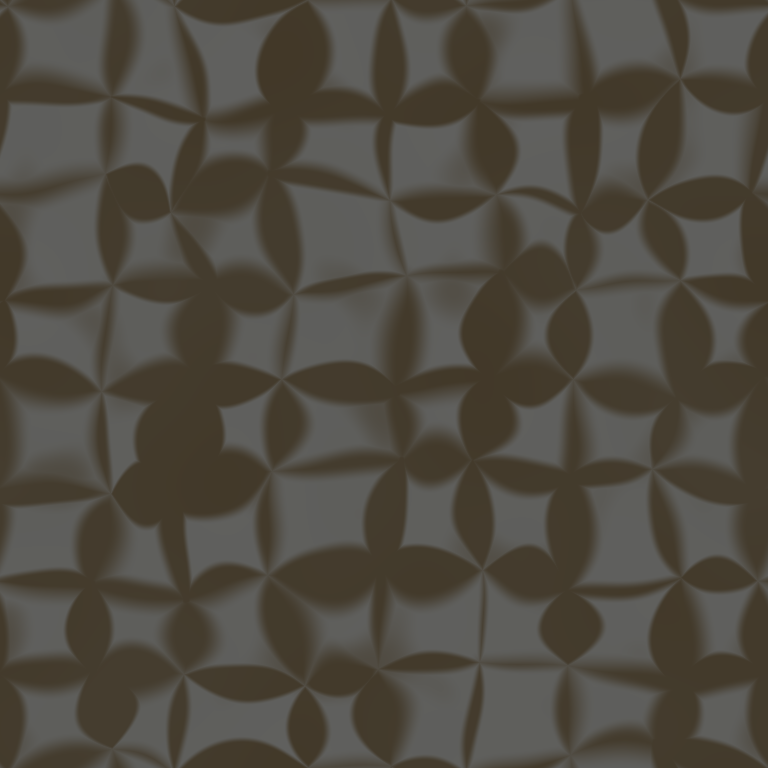
A Shadertoy shader for this pattern:

```glsl
#define CELLS 8.0          // grid cells per side, whole number
#define JITTER 0.44        // spread of the grid corners
#define WARP 0.13          // bending of the outlines
#define LENS_MIN 0.02      // half width of the dark lenses
#define LENS_MAX 0.30
#define KNOT 0.30          // dark width at the corners
#define BOW 0.16           // sideways bend of the lenses
#define SOFT_MIN 0.035     // softness of the lens edges
#define SOFT_MAX 0.19
#define DIMMING 0.55       // strength of the shaded patches
#define BROWN vec3(0.264, 0.230, 0.172)
#define GREY vec3(0.372, 0.372, 0.362)

// Four random values per wrapped grid point
vec4 hash4(vec2 id, float period, float seed) {
    vec4 q = fract(vec4(mod(id, period), seed, seed + 3.7).xyzx
                   * vec4(0.1031, 0.1030, 0.0973, 0.1099));
    q += dot(q, q.wzxy + 33.33);
    return fract((q.xxyz + q.yzzw) * q.zywx);
}

// Gradient noise that repeats after the given period
float cornerSlope(vec2 id, vec2 offset, float period, float seed) {
    float angle = 6.28318 * hash4(id, period, seed).x;
    return dot(vec2(cos(angle), sin(angle)), offset);
}

float gradientNoise(vec2 p, float period, float seed) {
    vec2 i = floor(p), f = fract(p);
    vec2 u = f * f * f * (f * (f * 6.0 - 15.0) + 10.0);
    vec2 e = vec2(1.0, 0.0);
    float low = mix(cornerSlope(i, f, period, seed),
                    cornerSlope(i + e, f - e, period, seed), u.x);
    float high = mix(cornerSlope(i + e.yx, f - e.yx, period, seed),
                     cornerSlope(i + 1.0, f - 1.0, period, seed), u.x);
    return mix(low, high, u.y);
}

// Jittered grid corner: position and dark half width
vec3 corner(vec2 id) {
    vec4 h = hash4(id, CELLS, 1.0);
    return vec3(id + (h.xy - 0.5) * JITTER, max(h.z - 0.45, 0.0) * KNOT);
}

// Darkness of the lens that spans two corners
float lens(vec2 p, vec3 a, vec3 b, vec4 rnd) {
    vec2 along = b.xy - a.xy, rel = p - a.xy;
    float t = clamp(dot(rel, along) / dot(along, along), 0.0, 1.0);
    float belly = 4.0 * t * (1.0 - t);
    vec2 normal = normalize(vec2(-along.y, along.x));
    vec2 away = rel - along * t - normal * (rnd.y - 0.5) * BOW * belly;
    float side = smoothstep(-0.1, 0.1, dot(away, normal));
    float blur = mix(rnd.z, rnd.w, side);
    float soft = mix(SOFT_MIN, SOFT_MAX, blur * blur);
    float halfWidth = mix(a.z, b.z, t) + mix(LENS_MIN, LENS_MAX, rnd.x) * belly;
    return 1.0 - smoothstep(halfWidth - soft, halfWidth + soft, length(away));
}

void mainImage(out vec4 fragColor, in vec2 fragCoord) {
    vec2 uv = fragCoord / iResolution.xy;
    vec2 p = uv * CELLS;
    p += WARP * vec2(gradientNoise(p, CELLS, 11.0),
                     gradientNoise(p, CELLS, 17.0));

    // Lenses along the right and upper edge of each nearby corner
    float dark = 0.0;
    vec2 base = floor(p);
    for (int y = -1; y <= 1; y++)
    for (int x = -1; x <= 1; x++) {
        vec2 id = base + vec2(x, y);
        vec3 here = corner(id);
        dark = max(dark, lens(p, here, corner(id + vec2(1, 0)),
                              hash4(id, CELLS, 5.0)));
        dark = max(dark, lens(p, here, corner(id + vec2(0, 1)),
                              hash4(id, CELLS, 8.0)));
    }

    // Shaded patches over some of the grey islands
    float patches = gradientNoise(uv * CELLS + 0.5, CELLS, 23.0);
    dark = max(dark, DIMMING * smoothstep(0.12, 0.5, patches));

    // Slow drift of the tones
    float drift = gradientNoise(uv * 4.0, 4.0, 29.0);
    vec3 brown = BROWN + drift * vec3(0.012, 0.018, 0.026);
    vec3 grey = GREY - drift * vec3(0.010, 0.010, 0.014);
    fragColor = vec4(mix(grey, brown, dark), 1.0);
}
```
